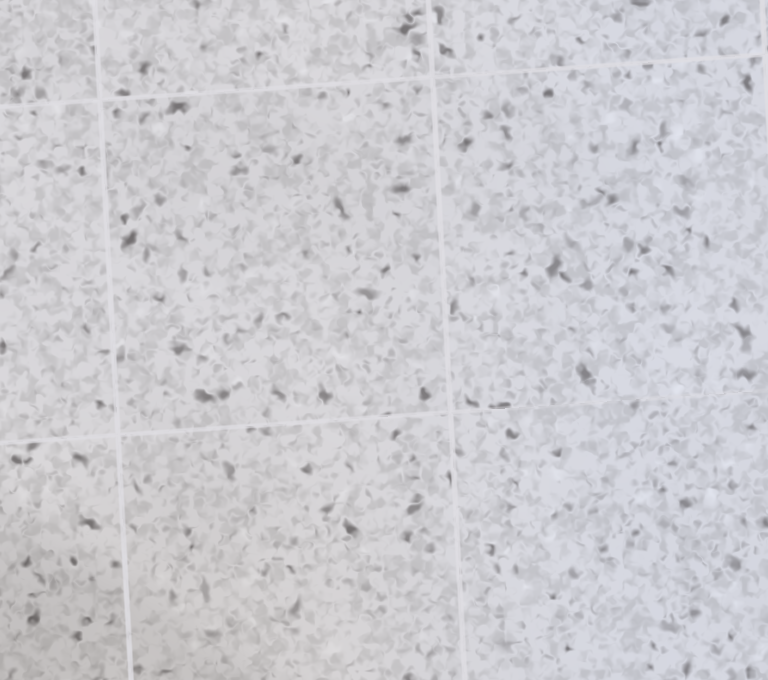
A Shadertoy shader for this texture:

```glsl
const vec2 TILE_CORNER = vec2(0.1735, 0.3603);
const vec2 TILE_RIGHT = vec2(0.4890, 0.0335);
const vec2 TILE_UP = vec2(-0.0265, 0.4926);
const vec2 JOINT_WIDTH = vec2(0.0078, 0.0064);
const vec3 JOINT_COLOR = vec3(0.875, 0.87, 0.89);
const vec3 STONE_LIGHT = vec3(0.845, 0.84, 0.855);
const vec3 STONE_MID = vec3(0.765, 0.76, 0.77);
const vec3 FLECK_GRAY = vec3(0.61, 0.60, 0.61);
const vec3 FLECK_DARK = vec3(0.40, 0.385, 0.39);
const vec3 CHIP_WHITE = vec3(0.92, 0.92, 0.935);
const vec3 WARM_TINT = vec3(0.965, 0.955, 0.935);
const vec3 COOL_TINT = vec3(0.985, 1.0, 1.025);
const float GRAY_CELLS = 66.0;
const float DARK_CELLS = 34.0;
const float CHIP_CELLS = 30.0;

float hash(vec2 p) {
    vec3 q = fract(vec3(p.xyx) * 0.1031);
    q += dot(q, q.yzx + 33.33);
    return fract((q.x + q.y) * q.z);
}

vec2 hash2(vec2 p) {
    return vec2(hash(p + 17.3), hash(p + 91.7));
}

float noise(vec2 p) {
    vec2 i = floor(p), f = fract(p);
    f = f * f * (3.0 - 2.0 * f);
    return mix(mix(hash(i), hash(i + vec2(1, 0)), f.x),
               mix(hash(i + vec2(0, 1)), hash(i + vec2(1, 1)), f.x), f.y);
}

float fbm(vec2 p) {
    float sum = 0.0, gain = 0.5;
    for (int i = 0; i < 4; i++) {
        sum += gain * noise(p);
        p = mat2(1.6, 1.2, -1.2, 1.6) * p + 7.1;
        gain *= 0.5;
    }
    return sum / 0.9375;
}

// Coverage of randomly turned, stretched grains on a jittered grid
float flecks(vec2 p, float cells, float share, float size, float seed) {
    p *= cells;
    float soft = 0.10 + cells / iResolution.y;
    vec2 home = floor(p);
    float cover = 0.0;
    for (int y = -1; y <= 1; y++)
    for (int x = -1; x <= 1; x++) {
        vec2 cell = home + vec2(x, y);
        vec2 key = cell + seed;
        if (hash(key) > share) continue;
        vec2 shape = hash2(key + 5.0);
        vec2 d = p - cell - 0.15 - 0.7 * hash2(key);
        float angle = 6.2832 * hash(key + 41.0);
        float c = cos(angle), s = sin(angle);
        d = mat2(c, -s, s, c) * d;
        d.x *= mix(0.45, 0.95, shape.x);
        float radius = size * mix(0.55, 1.2, shape.y);
        float grain = 1.0 - smoothstep(-soft, soft, length(d) - radius);
        cover = max(cover, grain * mix(0.35, 1.0, hash(key + 63.0)));
    }
    return cover;
}

// Antialiased line along whole values of a tile coordinate
float joint(float coord, float width, float tileSize) {
    float dist = abs(fract(coord + 0.5) - 0.5) * tileSize;
    float edge = 1.2 / iResolution.y;
    return 1.0 - smoothstep(-edge, edge, dist - 0.5 * width);
}

void mainImage(out vec4 fragColor, in vec2 fragCoord) {
    vec2 p = fragCoord / iResolution.y;
    vec2 tile = inverse(mat2(TILE_RIGHT, TILE_UP)) * (p - TILE_CORNER);
    vec2 tileId = floor(tile);

    // Each slab has its own piece of stone
    vec2 stone = p + 3.7 * hash2(tileId + 20.0);
    vec2 warp = vec2(noise(stone * 110.0), noise(stone * 110.0 + 50.0)) - 0.5;
    vec2 grain = stone + 0.009 * warp;

    // Mottled ground
    float mottle = 0.6 * noise(grain * 75.0) + 0.4 * noise(grain * 150.0);
    vec3 color = mix(STONE_MID, STONE_LIGHT, smoothstep(0.15, 0.65, mottle));

    // Mineral grains
    float cluster = mix(0.45, 1.0, smoothstep(0.3, 0.65, noise(stone * 20.0)));
    color = mix(color, FLECK_GRAY, 0.62 * cluster * flecks(grain, GRAY_CELLS, 0.42, 0.24, 0.0));
    color = mix(color, CHIP_WHITE, 0.6 * flecks(grain, CHIP_CELLS, 0.13, 0.20, 200.0));
    color = mix(color, FLECK_DARK, 0.85 * flecks(grain, DARK_CELLS, 0.19, 0.19, 400.0));

    // Slab variation, soft staining and uneven light
    color *= 0.992 + 0.016 * hash(tileId + 9.0);
    color *= 0.975 + 0.05 * fbm(p * 4.0);
    float warm = smoothstep(0.55, 0.0, p.y) * smoothstep(0.85, 0.2, p.x);
    color *= mix(vec3(1), WARM_TINT, warm);
    color *= mix(vec3(1), COOL_TINT, smoothstep(0.45, 1.0, p.x));
    float shadow = smoothstep(0.06, -0.06, p.y + 0.7 * p.x - 0.28 + 0.06 * (fbm(p * 9.0) - 0.5));
    color *= 1.0 - 0.06 * shadow;

    // Pale joints, partly worn away across the lower right
    float upright = joint(tile.x, JOINT_WIDTH.x, length(TILE_RIGHT));
    float level = joint(tile.y, JOINT_WIDTH.y, length(TILE_UP));
    float worn = smoothstep(0.68, 0.76, p.x) * smoothstep(0.75, 0.6, p.y);
    level *= 1.0 - worn * mix(0.25, 0.9, noise(p * 24.0));
    float fill = max(upright * 0.92, level * 0.85) * mix(0.75, 1.0, noise(p * 45.0));
    color = mix(color, JOINT_COLOR, fill);

    fragColor = vec4(color, 1.0);
}
```
